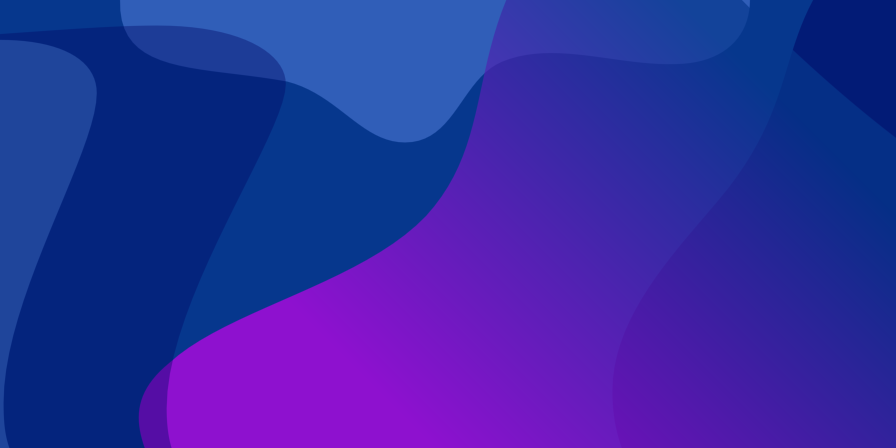
Give the GLSL for this background, as a WebGL 1 fragment shader.

```glsl
precision highp float;

uniform vec2 u_resolution;

const vec3 BASE_BLUE = vec3(0.024, 0.216, 0.553);
const vec3 LIGHT_BLUE = vec3(0.188, 0.369, 0.722);
const vec3 SOFT_BLUE = vec3(0.122, 0.270, 0.608);
const vec3 NAVY = vec3(0.0, 0.03, 0.40);
const vec3 MAGENTA = vec3(0.785, 0.0, 0.925);
const int CURVE_STEPS = 20;

vec2 bezier(vec2 a, vec2 b, vec2 c, vec2 d, float t) {
  vec2 ab = mix(a, b, t);
  vec2 bc = mix(b, c, t);
  vec2 cd = mix(c, d, t);
  return mix(mix(ab, bc, t), mix(bc, cd, t), t);
}

float segmentDistance(vec2 p, vec2 a, vec2 b) {
  vec2 ab = b - a;
  float t = clamp(dot(p - a, ab) / dot(ab, ab), 0.0, 1.0);
  return length(p - a - ab * t);
}

// True when a ray from p towards +x meets the segment
bool rayCrosses(vec2 p, vec2 a, vec2 b) {
  if ((a.y > p.y) == (b.y > p.y)) return false;
  return p.x < a.x + (p.y - a.y) * (b.x - a.x) / (b.y - a.y);
}

// Extends a signed distance by one cubic curve; each crossing flips the sign
float addCurve(float dist, vec2 p, vec2 a, vec2 b, vec2 c, vec2 d) {
  float side = dist < 0.0 ? -1.0 : 1.0;
  float nearest = abs(dist);
  vec2 from = a;
  for (int i = 1; i <= CURVE_STEPS; i++) {
    vec2 to = bezier(a, b, c, d, float(i) / float(CURVE_STEPS));
    nearest = min(nearest, segmentDistance(p, from, to));
    if (rayCrosses(p, from, to)) side = -side;
    from = to;
  }
  return side * nearest;
}

float coverage(float dist, float softness) {
  return 1.0 - smoothstep(-softness, softness, dist);
}

float topBlob(vec2 p) {
  vec2 k1 = vec2(0.641, 0.818), k2 = vec2(0.904, 0.682);
  vec2 k3 = vec2(1.120, 0.862), k4 = vec2(1.510, 0.857);
  float d = addCurve(9.0, p, vec2(0.268, 1.0), vec2(0.263, 0.831), vec2(0.443, 0.854), k1);
  d = addCurve(d, p, k1, vec2(0.755, 0.789), vec2(0.807, 0.682), k2);
  d = addCurve(d, p, k2, vec2(1.016, 0.682), vec2(1.029, 0.823), k3);
  d = addCurve(d, p, k3, vec2(1.237, 0.911), vec2(1.380, 0.852), k4);
  return addCurve(d, p, k4, vec2(1.615, 0.859), vec2(1.674, 0.917), vec2(1.674, 1.0));
}

float leftOuterWave(vec2 p) {
  vec2 crest = vec2(0.352, 0.943), shoulder = vec2(0.638, 0.8125), foot = vec2(0.372, 0.089);
  float d = addCurve(9.0, p, vec2(0.0, 0.924), vec2(0.156, 0.935), vec2(0.260, 0.943), crest);
  d = addCurve(d, p, crest, vec2(0.534, 0.943), vec2(0.638, 0.883), shoulder);
  d = addCurve(d, p, shoulder, vec2(0.638, 0.701), vec2(0.372, 0.336), foot);
  return addCurve(d, p, foot, vec2(0.372, 0.057), vec2(0.375, 0.026), vec2(0.383, 0.0));
}

float leftInnerWave(vec2 p) {
  vec2 shoulder = vec2(0.216, 0.792), foot = vec2(0.008, 0.102);
  float d = addCurve(9.0, p, vec2(0.0, 0.911), vec2(0.130, 0.911), vec2(0.216, 0.870), shoulder);
  d = addCurve(d, p, shoulder, vec2(0.216, 0.661), vec2(0.008, 0.336), foot);
  return addCurve(d, p, foot, vec2(0.008, 0.0625), vec2(0.010, 0.031), vec2(0.021, 0.0));
}

// The two right-hand shapes lie to the right of their curves, so the sign is negated
float rightWave(vec2 p) {
  vec2 bend = vec2(1.628, 0.583), foot = vec2(1.367, 0.128);
  float d = addCurve(9.0, p, vec2(1.815, 1.0), vec2(1.745, 0.870), vec2(1.758, 0.753), bend);
  d = addCurve(d, p, bend, vec2(1.536, 0.466), vec2(1.367, 0.310), foot);
  return -addCurve(d, p, foot, vec2(1.367, 0.076), vec2(1.375, 0.036), vec2(1.388, 0.0));
}

float glowWave(vec2 p) {
  vec2 bend = vec2(0.951, 0.518), toe = vec2(0.378, 0.190);
  float d = addCurve(9.0, p, vec2(1.130, 1.0), vec2(1.055, 0.818), vec2(1.081, 0.661), bend);
  d = addCurve(d, p, bend, vec2(0.807, 0.367), vec2(0.508, 0.310), toe);
  d = -addCurve(d, p, toe, vec2(0.302, 0.128), vec2(0.299, 0.068), vec2(0.323, 0.0));
  // Shallow arc that cuts off the upper right corner
  float u = p.x - 1.656;
  float corner = (p.y - 1.0 + 1.02 * u - 0.365 * u * u) * 0.72;
  return max(d, corner);
}

void main() {
  vec2 p = gl_FragCoord.xy / u_resolution.y;
  float softness = 0.75 / u_resolution.y;

  // Backdrop shapes
  vec3 color = mix(BASE_BLUE, LIGHT_BLUE, coverage(topBlob(p), softness));
  color = mix(color, NAVY, 0.6 * coverage(rightWave(p), softness));

  // Translucent diagonal gradient
  float fade = clamp((p.x + p.y - 0.97) / 1.55, 0.0, 1.0);
  vec3 glow = mix(MAGENTA, BASE_BLUE, fade);
  color = mix(color, glow, 0.7 * coverage(glowWave(p), softness));

  // Left waves in front
  color = mix(color, NAVY, 0.4 * coverage(leftOuterWave(p), softness));
  color = mix(color, SOFT_BLUE, coverage(leftInnerWave(p), softness));

  gl_FragColor = vec4(color, 1.0);
}
```
